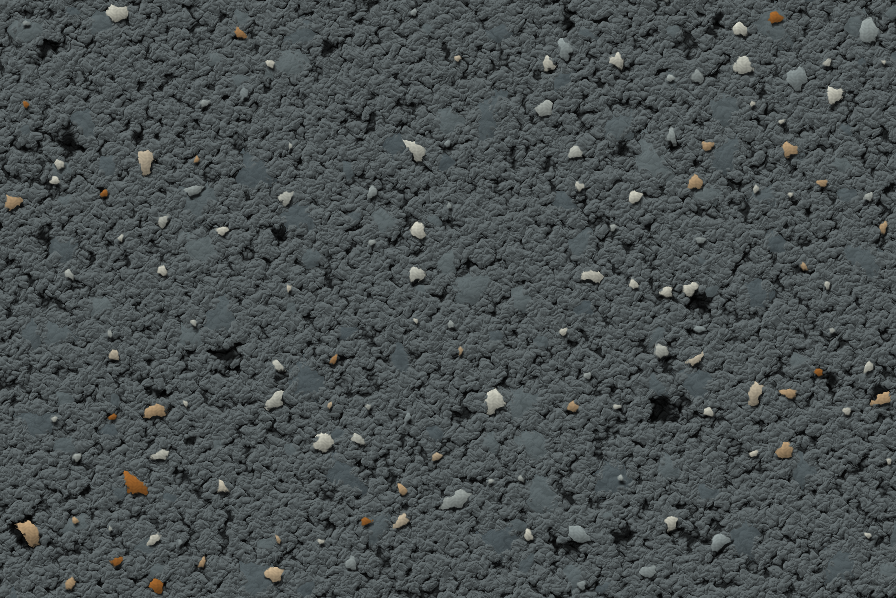
Write a Shadertoy shader that draws this texture.

```glsl
// Rough dark concrete: lit grey crumbs, shadowed pits, flat stones and scattered pale pebbles.

const vec2 TO_SUN = vec2(-0.34, 0.94);

vec3 hash3(vec2 p) {
    vec3 q = fract(vec3(p.xyx) * vec3(0.1031, 0.1030, 0.0973));
    q += dot(q, q.yxz + 33.33);
    return fract((q.xxy + q.yzz) * q.zyx);
}

// Cellular pile of hemispheres, height in canvas units
float crumbs(vec2 p, float cells) {
    p *= cells;
    float top = 0.0;
    for (int j = -1; j <= 1; j++)
    for (int i = -1; i <= 1; i++) {
        vec2 cell = floor(p) + vec2(i, j);
        vec3 rnd = hash3(cell + cells);
        vec2 d = p - cell - rnd.xy;
        float r = mix(0.42, 0.82, rnd.z);
        top = max(top, r * r - dot(d, d));
    }
    return sqrt(top) / cells;
}

// Nearest sparse stone: xy = offset scaled to 1 at its rim, z = radius, w = random id
vec4 stone(vec2 p, float cells, float share, vec2 radii) {
    p *= cells;
    vec4 best = vec4(9.0, 9.0, 1.0, 0.0);
    for (int j = -1; j <= 1; j++)
    for (int i = -1; i <= 1; i++) {
        vec2 cell = floor(p) + vec2(i, j);
        vec3 place = hash3(cell + cells * 7.0);
        vec3 form = hash3(cell + cells * 13.0 + 50.0);
        if (place.z > share) continue;
        float radius = mix(radii.x, radii.y, form.x * form.x);
        float turn = 6.283 * form.y, c = cos(turn), s = sin(turn);
        mat2 spin = mat2(c, s, -s, c);
        vec2 d = spin * (p - cell - 0.15 - 0.7 * place.xy) / (radius * cells);
        d *= mix(vec2(1.0), vec2(0.72, 1.4), form.z);
        float a = atan(d.y, d.x);
        d *= 1.0 + 0.13 * sin(3.0 * a + 20.0 * form.z) + 0.07 * sin(5.0 * a + 40.0 * form.x);
        d = d * spin;
        if (dot(d, d) < dot(best.xy, best.xy)) best = vec4(d, radius, place.z / share);
    }
    return best;
}

// Crumbs of three sizes on a gently uneven bed
float ground(vec2 p) {
    vec2 w = p + 0.0022 * sin(p.yx * 140.0 + 2.0 * sin(p * 61.0))
               + 0.0010 * sin(p.yx * 330.0 + 3.0 * sin(p * 97.0));
    float bed = 0.0012 * (sin(p.x * 23.0 + 3.0 * sin(p.y * 11.0)) + sin(p.y * 31.0 + 2.0 * sin(p.x * 17.0)));
    return bed + 0.5 * crumbs(w, 40.0) + 0.8 * crumbs(w, 85.0) + 0.8 * crumbs(w, 190.0);
}

float cover(vec4 s, float rough, float soft) {
    float w = soft / s.z;
    return 1.0 - smoothstep(1.0 - w, 1.0 + w, length(s.xy) + rough);
}

void mainImage(out vec4 fragColor, in vec2 fragCoord) {
    vec2 p = fragCoord / iResolution.y;
    float soft = max(1.0 / iResolution.y, 0.0012);
    float h = ground(p);
    float rough = 45.0 * (h - 0.0105);

    // Sunlit slopes and cast shadows
    float slope = (h - ground(p + TO_SUN * 0.0016)) / 0.0016;
    float blocked = 0.0;
    for (int i = 1; i <= 4; i++) {
        float t = 0.0045 * float(i);
        blocked = max(blocked, ground(p + TO_SUN * t) - h - 0.75 * t);
    }
    float shadow = smoothstep(0.0, 0.005, blocked);
    float open = smoothstep(0.001, 0.009, h);
    float tone = 0.325 + 0.105 * slope / sqrt(1.0 + slope * slope);
    tone += 0.05 * (hash3(floor(p * 230.0)).x - 0.5);
    tone *= mix(1.0, 0.3, shadow) * mix(0.35, 1.0, open);

    // Deep pits
    vec4 pit = stone(p, 7.0, 0.3, vec2(0.012, 0.034));
    tone *= mix(1.0, 0.22, 1.0 - smoothstep(0.45, 1.1, length(pit.xy) + 1.5 * rough));
    vec3 col = tone * vec3(0.925, 1.0, 1.01);

    // Flat grey stones, partly buried in crumbs
    vec4 slab = stone(p + 3.0, 13.0, 0.5, vec2(0.008, 0.026));
    vec3 slate = mix(vec3(0.29, 0.33, 0.345), vec3(0.38, 0.42, 0.425), slab.w);
    slate *= 0.96 + 0.1 * dot(slab.xy, TO_SUN) + 0.04 * slope / (1.0 + abs(slope));
    col = mix(col, slate, 0.85 * cover(slab, 1.6 * rough, soft));

    // Pale pebbles with a shadow on the far side
    vec4 pebble = stone(p + 8.0, 14.0, 0.5, vec2(0.0045, 0.017));
    vec4 caster = stone(p + 8.0 + TO_SUN * 0.006, 14.0, 0.5, vec2(0.0045, 0.017));
    col *= 1.0 - 0.75 * cover(caster, rough, 2.0 * soft);
    float id = pebble.w;
    vec3 skin = mix(vec3(0.50, 0.54, 0.54), vec3(0.72, 0.72, 0.67), smoothstep(0.0, 0.5, id));
    skin = mix(skin, vec3(0.66, 0.56, 0.43), smoothstep(0.74, 0.80, id));
    skin = mix(skin, vec3(0.56, 0.36, 0.17), smoothstep(0.93, 0.95, id));
    float grain = sin(p.x * 410.0 + 3.0 * sin(p.y * 290.0)) * sin(p.y * 530.0 + 2.0 * sin(p.x * 370.0));
    skin *= 0.88 + 0.26 * dot(pebble.xy, TO_SUN) + 0.06 * grain;
    col = mix(col, skin, cover(pebble, rough, soft));

    fragColor = vec4(clamp(col, 0.0, 1.0), 1.0);
}
```
